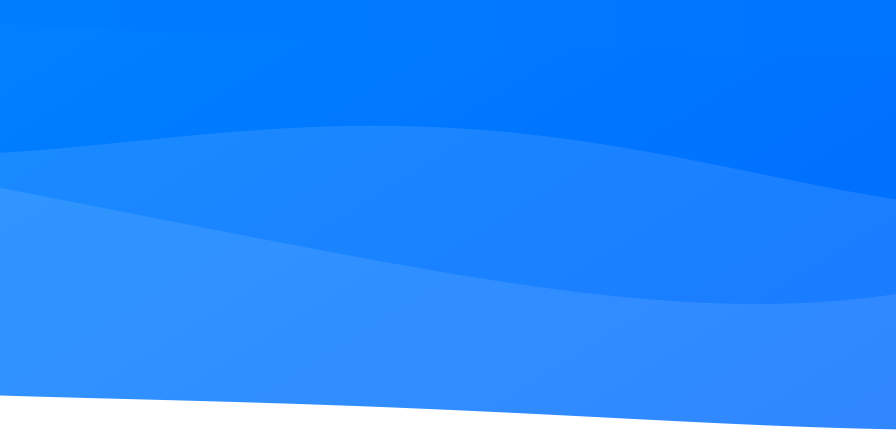
Reproduce this background procedurally as a WebGL 1 fragment shader.

```glsl
precision highp float;
// Layered blue waves above a white floor, lit from the left.
// Each edge is a quartic height curve; translucent white veils
// lighten a shared diagonal gradient below the two middle curves.

uniform vec2 u_resolution;

// Height of a wave edge: start + x * (polynomial with coefficients k).
float waveHeight(float x, float start, vec4 k) {
  return start + x * (k.x + x * (k.y + x * (k.z + x * k.w)));
}

// Antialiased coverage of the region below an edge.
float below(float y, float edge) {
  return clamp((edge - y) * u_resolution.y + 0.5, 0.0, 1.0);
}

void main() {
  vec2 uv = gl_FragCoord.xy / u_resolution;
  vec3 white = vec3(1.0);

  // Edges from top to bottom
  float crest = waveHeight(uv.x, 0.948, vec4(-0.1224, 0.0521, 0.0, 0.0));
  float hill = waveHeight(uv.x, 0.6589, vec4(0.1115, 0.6594, -1.7583, 0.8833));
  float valley = waveHeight(uv.x, 0.5807, vec4(-0.3915, 0.0156, -0.1111, 0.25));
  float ground = waveHeight(uv.x, 0.1172, vec4(-0.0637, 0.0882, -0.2556, 0.1556));

  // Deep blue sky and the diagonal gradient below its faint edge
  vec3 sky = vec3(0.0, mix(0.488, 0.460, uv.x), 1.0);
  vec3 blue = vec3(0.0, 0.505 - 0.05 * uv.x - 0.04 * (1.0 - uv.y), 1.0);
  vec3 color = mix(sky, blue, below(uv.y, crest));

  // Translucent veils, then the opaque floor
  color = mix(color, white, 0.1 * below(uv.y, hill));
  color = mix(color, white, 0.1 * below(uv.y, valley));
  color = mix(color, white, below(uv.y, ground));

  gl_FragColor = vec4(color, 1.0);
}
```
